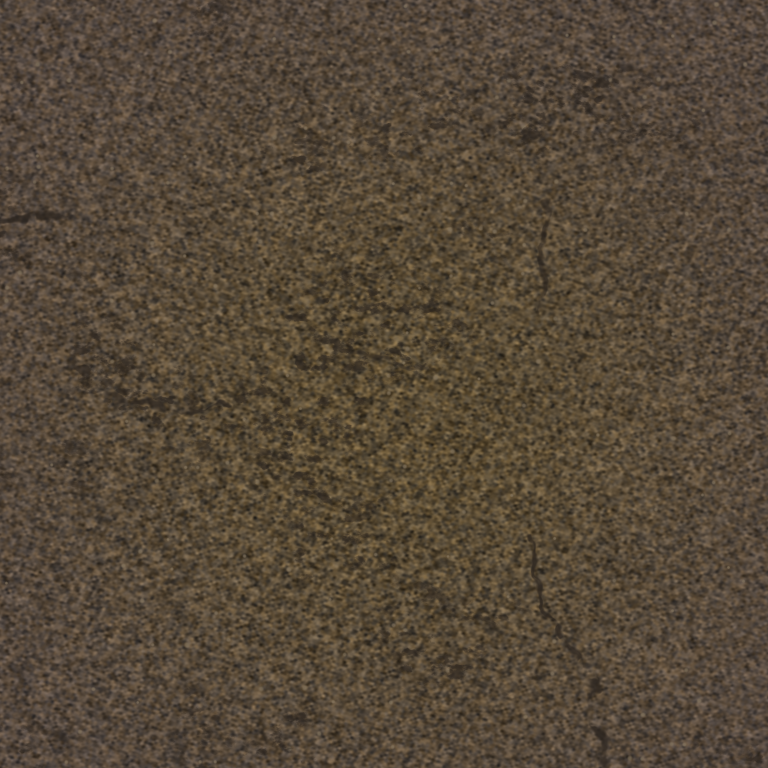
This texture is drawn by a Shadertoy shader. Its source:

```glsl
// Fine brown sandy soil with a warm centre, small dark pits, hairline cracks and pale grains.

float hash(vec2 p) {
    return fract(sin(dot(p, vec2(127.1, 311.7))) * 43758.5453);
}

float noise(vec2 p) {
    vec2 cell = floor(p), f = fract(p);
    f = f * f * (3.0 - 2.0 * f);
    return mix(mix(hash(cell), hash(cell + vec2(1, 0)), f.x),
               mix(hash(cell + vec2(0, 1)), hash(cell + vec2(1, 1)), f.x), f.y);
}

float fbm(vec2 p) {
    float sum = 0.0, amplitude = 0.5;
    for (int i = 0; i < 4; i++) {
        sum += amplitude * noise(p);
        p = mat2(1.6, 1.2, -1.2, 1.6) * p + 7.3;
        amplitude *= 0.5;
    }
    return sum / 0.9375;
}

vec2 rotate(vec2 p, float angle) {
    float c = cos(angle), s = sin(angle);
    return mat2(c, s, -s, c) * p;
}

// Broken dark line from a to b
float crack(vec2 p, vec2 a, vec2 b, float width) {
    vec2 ab = b - a;
    float t = clamp(dot(p - a, ab) / dot(ab, ab), 0.0, 1.0);
    float line = 1.0 - smoothstep(0.2 * width, width, length(p - a - ab * t));
    return line * smoothstep(0.2, 0.55, noise(p * 80.0 + 4.0));
}

// Sparse pale grains, one at most per cell
float paleGrains(vec2 p) {
    vec2 cell = floor(p);
    vec2 centre = 0.3 + 0.4 * vec2(hash(cell + 3.1), hash(cell + 8.7));
    float radius = mix(0.14, 0.26, hash(cell + 5.9));
    float spot = 1.0 - smoothstep(0.2 * radius, radius, length(fract(p) - centre));
    return spot * step(0.93, hash(cell + 1.7));
}

void mainImage(out vec4 fragColor, in vec2 fragCoord) {
    vec2 uv = fragCoord / iResolution.xy;

    // Olive centre fading to a greyer, softer rim
    float rim = smoothstep(0.05, 0.68, length(uv - vec2(0.52, 0.45)));
    vec3 color = mix(vec3(0.352, 0.297, 0.205), vec3(0.335, 0.284, 0.243), rim);
    color *= 0.97 + 0.06 * fbm(uv * 5.0);

    // Fine grain from layers at unrelated angles, which hides the lattice
    vec2 flat_ = uv * vec2(0.88, 1.08);
    float grain = 0.56 * (noise(rotate(flat_, 0.4) * 265.0) - 0.5)
                + 0.52 * (noise(rotate(flat_, 1.2) * 225.0 + 31.0) - 0.5)
                + 0.24 * (noise(rotate(flat_, 0.8) * 125.0 + 9.0) - 0.5);
    color *= 1.0 + grain * mix(1.08, 0.88, rim);

    // Warm and cool grains
    float warmth = noise(rotate(uv, 0.95) * 200.0 + 57.0) - 0.5;
    color += warmth * vec3(0.035, 0.004, -0.045);

    // Small clustered pits, mostly towards the left
    float cluster = smoothstep(0.5, 0.7, fbm(uv * 7.0 + 12.0) + 0.22 * (0.4 - uv.x));
    float pits = cluster * smoothstep(0.54, 0.74, fbm(uv * vec2(64.0, 92.0) + 3.0));

    // Cracks with a wandering path
    vec2 wander = vec2(fbm(uv * 28.0), fbm(uv * 28.0 + 40.0)) - 0.5;
    vec2 p = uv + 0.035 * wander;
    float cracks = crack(p, vec2(0.69, 0.30), vec2(0.71, 0.20), 0.007);
    cracks = max(cracks, crack(p, vec2(0.71, 0.20), vec2(0.765, 0.11), 0.009));
    cracks = max(cracks, crack(p, vec2(0.765, 0.11), vec2(0.785, 0.0), 0.009));
    cracks = max(cracks, 0.8 * crack(p, vec2(0.715, 0.74), vec2(0.705, 0.60), 0.006));
    cracks = max(cracks, crack(p, vec2(0.14, 0.48), vec2(0.29, 0.47), 0.007));
    cracks = max(cracks, crack(p, vec2(0.0, 0.715), vec2(0.09, 0.72), 0.007));
    cracks = max(cracks, 0.6 * crack(p, vec2(0.43, 0.54), vec2(0.56, 0.525), 0.005));
    float dark = max(0.65 * pits, 0.75 * cracks);
    color = mix(color, vec3(0.16, 0.135, 0.115), dark);

    color = mix(color, vec3(0.53, 0.47, 0.38), 0.65 * paleGrains(uv * 52.0) * (1.0 - dark));
    fragColor = vec4(color, 1.0);
}
```
